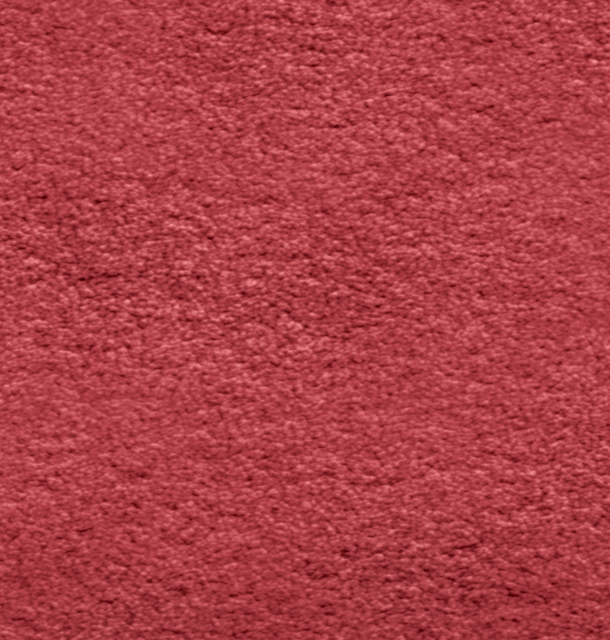
Reproduce this texture procedurally as a Shadertoy shader.

```glsl
const vec3 SHADOW_RED = vec3(0.575, 0.165, 0.195);
const vec3 BODY_RED = vec3(0.712, 0.262, 0.293);
const vec3 LIGHT_RED = vec3(0.830, 0.400, 0.430);
const vec3 DUSTY_RED = vec3(0.680, 0.292, 0.315);

const int RELIEF_LAYERS = 5;
const float COARSE_SCALE = 29.0;   // cells per canvas height
const float LAYER_STEP = 1.57;     // scale ratio between layers
const float COARSE_WEIGHT = 0.28;
const float WEIGHT_STEP = 1.28;    // finer layers weigh more
const float GRAIN_STRETCH = 1.5;   // horizontal elongation
const float SLOPE_REACH = 0.27;    // in cells
const float CELL_SOFTNESS = 9.0;
const float HEIGHT_SPREAD = 0.5;   // uneven cells hide their outlines
const float WARP_AMOUNT = 0.0025;
const float LAYER_TURN = 0.35;     // radians
const float CREASE_DEPTH = 0.3;
const float RELIEF_CONTRAST = 1.03;
const float FLECK_SCALE = 125.0;
const float FLECK_STRENGTH = 0.9;
const float PATCH_SCALE = 7.0;
const float PATCH_STRENGTH = 0.19;
const float FOOT_SHADE = 0.27;
const float BASE_TONE = 0.05;

vec3 hash3(vec2 p) {
    vec3 q = fract(p.xyx * vec3(0.1031, 0.1030, 0.0973));
    q += dot(q, q.yxz + 33.33);
    return fract((q.xxy + q.yzz) * q.zyx);
}

// Rounded cellular bumps of uneven height
float bumps(vec2 p) {
    vec2 cell = floor(p), local = fract(p);
    float sum = 0.0;
    for (int y = -1; y <= 1; y++)
    for (int x = -1; x <= 1; x++) {
        vec2 o = vec2(x, y);
        vec3 r = hash3(cell + o);
        vec2 d = o + r.xy - local;
        sum += exp(-CELL_SOFTNESS * (dot(d, d) + HEIGHT_SPREAD * r.z));
    }
    return log(sum) / CELL_SOFTNESS;
}

// Gentle layered sines bend the rows of cells
vec2 warp(vec2 p) {
    vec2 w = sin(p.yx * vec2(31.0, 27.0) + 2.0 * sin(p * vec2(13.0, 19.0)));
    w += 0.5 * sin(p.yx * vec2(59.0, 53.0) + 1.7);
    return p + WARP_AMOUNT * w;
}

mat2 rotation(float a) {
    return mat2(cos(a), sin(a), -sin(a), cos(a));
}

// Slope of the bumps towards a light above the canvas
float slope(vec2 p) {
    vec2 reach = vec2(0.2, 1.0) * SLOPE_REACH;
    return bumps(p - reach) - bumps(p + reach);
}

void mainImage(out vec4 fragColor, in vec2 fragCoord) {
    vec2 uv = fragCoord / iResolution.y;
    vec2 p = warp(uv) / vec2(GRAIN_STRETCH, 1.0);

    // Broad patches vary brightness, roughness and dustiness
    float patchTone = bumps(p * PATCH_SCALE + 4.3) + 0.28;
    float dust = bumps(p * PATCH_SCALE * 0.6 + 21.7) + 0.33;

    // Overlapping relief layers, each turned a different way
    float relief = 0.0, folds = 0.0;
    float scale = COARSE_SCALE, weight = COARSE_WEIGHT;
    for (int i = 0; i < RELIEF_LAYERS; i++) {
        float turn = LAYER_TURN * sin(float(i) * 2.4 + 0.5);
        float s = slope(rotation(turn) * p * scale + float(i) * 17.3);
        relief += weight * s;
        if (i > 0) folds += s;
        scale *= LAYER_STEP;
        weight *= WEIGHT_STEP;
    }

    // Flat flecks break the relief into irregular grain
    float fleck = bumps(rotation(-0.5) * uv * FLECK_SCALE + 9.1) + 0.28;

    // Thin dark creases where several folds face away from the light
    float crease = smoothstep(0.6, 1.25, -folds);
    float roughness = clamp(1.0 + 0.5 * dust, 0.75, 1.3);
    float foot = 1.0 - smoothstep(0.0, 0.3, uv.y);
    float tone = BASE_TONE
               + roughness * (RELIEF_CONTRAST * relief + FLECK_STRENGTH * fleck)
               - CREASE_DEPTH * crease
               + PATCH_STRENGTH * patchTone
               - FOOT_SHADE * foot;

    // Dusty body colour, shaded and lit
    float dustiness = clamp(0.3 * foot + 0.6 * dust, 0.0, 0.6);
    vec3 color = mix(BODY_RED, DUSTY_RED, dustiness);
    color += max(tone, 0.0) * 1.9 * (LIGHT_RED - BODY_RED);
    color += max(-tone, 0.0) * 1.6 * (SHADOW_RED - BODY_RED);
    fragColor = vec4(clamp(color, 0.0, 1.0), 1.0);
}
```
